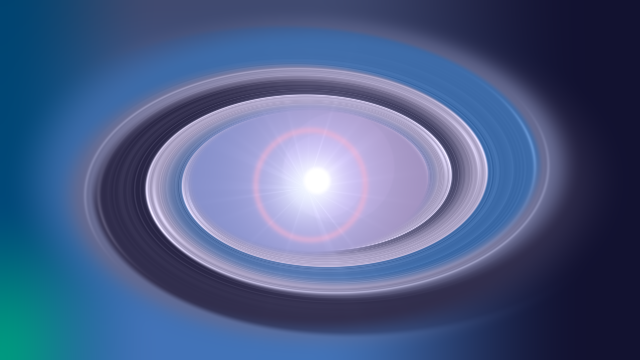
This background is drawn by a Shadertoy shader. Its source:

```glsl
// A tilted two-armed spiral of pale light around a bright sun with lens flare.
// The arms follow a hyperbolic spiral (1/r is linear in angle) on a squashed
// plane; the gaps between them alternate between blue and dark.

const float PI = 3.14159265;
const vec2 SWIRL_CENTER = vec2(-0.009, -0.002);
const float TILT = 1.75;          // vertical squash of the disc
const float ARM_START = 1.564;    // 1/r of the first arm at angle zero
const float ARM_STEP = 0.281;     // growth of 1/r per quarter turn
const float STREAKS = 72.0;       // fine strands per full spiral period
const float RAYS = 90.0;
const vec2 SUN = vec2(-0.008, -0.002);
const vec2 HALO = vec2(-0.036, -0.022);
const vec2 RING = vec2(-0.026, -0.014);
const float RING_RADIUS = 0.152;

const vec3 SEA = vec3(0.0, 0.30, 0.50);
const vec3 GREEN = vec3(0.0, 0.60, 0.50);
const vec3 SLATE = vec3(0.25, 0.29, 0.44);
const vec3 AZURE = vec3(0.26, 0.45, 0.72);
const vec3 NIGHT = vec3(0.07, 0.07, 0.19);
const vec3 GAP_BLUE = vec3(0.24, 0.42, 0.66);
const vec3 GAP_DARK = vec3(0.19, 0.18, 0.30);
const vec3 ARM_DIM = vec3(0.39, 0.41, 0.56);
const vec3 ARM_LIGHT = vec3(0.65, 0.62, 0.75);
const vec3 CORE_LEFT = vec3(0.52, 0.56, 0.79);
const vec3 CORE_RIGHT = vec3(0.62, 0.56, 0.74);
const vec3 GLOW = vec3(0.83, 0.80, 0.99);
const vec3 ROSE = vec3(0.94, 0.70, 0.83);

float hash(float n) {
    n = fract(n * 0.1031);
    n *= n + 33.33;
    return fract(n * (n + n));
}

// Smooth 1D noise that repeats after "period" cells
float loopNoise(float x, float period) {
    float cell = floor(x);
    float a = hash(mod(cell, period) + 7.0);
    float b = hash(mod(cell + 1.0, period) + 7.0);
    return mix(a, b, smoothstep(0.0, 1.0, x - cell));
}

float bell(float d, float width) {
    return exp(-d * d / (width * width));
}

// Backdrop: green corner, blue left, dark right
vec3 backdrop(vec2 uv, vec2 p) {
    float corner = length(p + vec2(0.889, 0.5));
    vec3 left = mix(SEA, SEA * 0.88, uv.y);
    left = mix(GREEN, left, smoothstep(0.0, 0.46, corner));
    vec3 middle = mix(AZURE, SLATE, smoothstep(0.55, 1.0, uv.y));
    vec3 col = mix(left, middle, smoothstep(0.0, 0.25, uv.x));
    return mix(col, NIGHT, smoothstep(0.48, 0.92, uv.x));
}

// Spiral arms and inner disc painted over the backdrop
vec3 swirl(vec3 base, vec2 p) {
    vec2 q = (p - SWIRL_CENTER) * vec2(1.0, TILT);
    float r = max(length(q), 0.05);
    float angle = atan(q.y, q.x);
    float depth = (1.0 / r - ARM_START) / ARM_STEP;    // quarter turns inward
    float phase = fract((depth + angle * 2.0 / PI) / 4.0);
    float u = fract(phase * 2.0);                      // 0 on an arm's outer rim

    // Each arm is crisp near the core and soft far out
    float width = clamp(0.1 + 0.17 * depth, 0.12, 0.85);
    float soft = mix(0.36, 0.05, smoothstep(-0.4, 1.8, depth));
    float inside = 1.0 - smoothstep(width * 0.45, width * 1.35, u);
    float light = max(inside, smoothstep(1.0 - soft, 1.0, u));
    vec3 gap = phase < 0.5 ? GAP_BLUE : GAP_DARK;
    gap = mix(gap, ARM_DIM, 0.4 * smoothstep(1.5, 4.0, depth));
    vec3 col = mix(gap, mix(ARM_DIM, ARM_LIGHT, smoothstep(-0.4, 2.0, depth)), light);

    // Strands and thin rim lines, brightest near the long axis
    float strand = loopNoise(phase * STREAKS, STREAKS) - 0.5;
    col += strand * 0.08 * smoothstep(-0.3, 1.5, depth);
    float scale = 2.0 * ARM_STEP * r * r;
    float shine = pow(abs(cos(angle - 0.38)), 12.0);
    float rim = bell(min(u, 1.0 - u) * scale, 0.0045);
    rim += (0.25 + 0.5 * shine) * bell((u - 0.17) * scale, 0.005);
    col += rim * (0.13 + 0.17 * shine) * smoothstep(-0.5, 0.5, depth);

    // Lilac disc, its edge set deeper on the right
    float edge = depth - 4.2 - 1.3 * max(cos(angle), 0.0);
    vec3 core = mix(CORE_LEFT, CORE_RIGHT, smoothstep(-0.3, 0.25, p.x + 0.3 * p.y));
    col = mix(col, core, smoothstep(-0.5, 0.8, edge));
    return mix(base, col, smoothstep(-1.5, -0.2, depth));
}

// Sun, halo, rose ring, faint ghosts and rays
vec3 flare(vec3 col, vec2 p) {
    float d = length(p - SUN);
    vec2 h = p - HALO;
    col = mix(col, GLOW, 0.9 * bell(d, 0.19));
    float ghost = 1.0 - smoothstep(0.150, 0.157, length(p - vec2(0.053, 0.035)));
    ghost += 1.0 - smoothstep(0.112, 0.120, length(p - vec2(0.01, 0.012)));
    col += ghost * vec3(0.018, 0.012, 0.016);
    float ring = bell(length(p - RING) - RING_RADIUS, 0.010);
    col = mix(col, ROSE, 0.55 * ring);
    float ray = loopNoise((atan(h.y, h.x) / (2.0 * PI) + 0.5) * RAYS, RAYS);
    col += 0.10 * pow(ray, 4.0) * exp(-length(h) * 9.0);
    col = mix(col, vec3(0.90, 0.95, 1.0), 0.8 * bell(length(h), 0.075));
    col = mix(col, vec3(1.0), 0.85 * bell(d, 0.055));
    return mix(vec3(1.0), col, smoothstep(0.028, 0.044, d));
}

void mainImage(out vec4 fragColor, in vec2 fragCoord) {
    vec2 uv = fragCoord / iResolution.xy;
    vec2 p = (fragCoord - 0.5 * iResolution.xy) / iResolution.y;
    vec3 col = flare(swirl(backdrop(uv, p), p), p);
    fragColor = vec4(clamp(col, 0.0, 1.0), 1.0);
}
```
